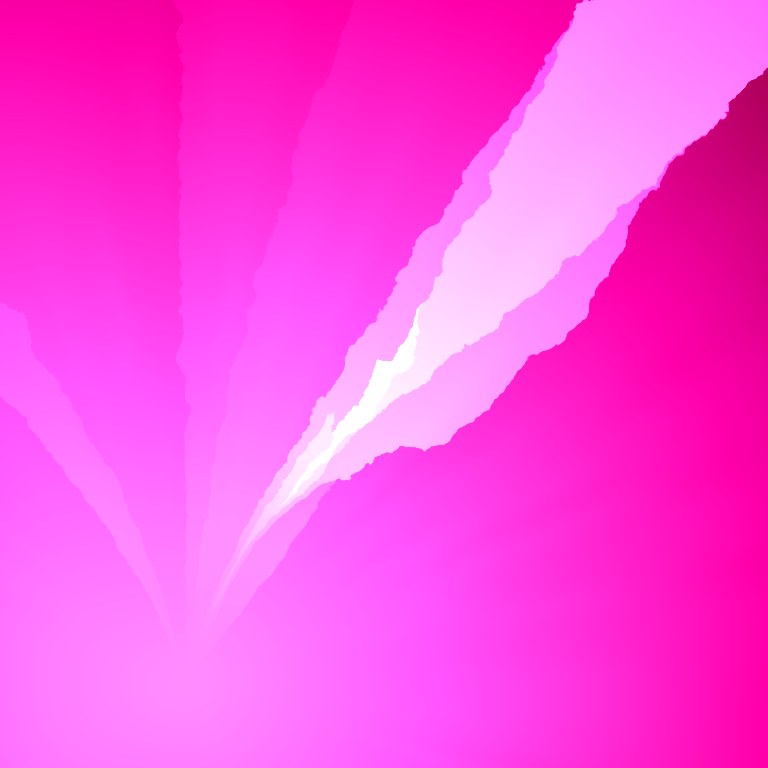
This background is drawn by a Shadertoy shader. Its source:

```glsl
// A ragged beam of light and a faint fan of rays spread from a magenta glow.
// Each layer lies between two edges given as angle over radius around the
// source; fractal noise frays them, and one brightness value sets the colour.

float hash(vec2 p) {
    return fract(sin(dot(p, vec2(127.1, 311.7))) * 43758.5453);
}

float noise(vec2 p) {
    vec2 i = floor(p), f = fract(p);
    f = f * f * (3.0 - 2.0 * f);
    return mix(mix(hash(i), hash(i + vec2(1, 0)), f.x),
               mix(hash(i + vec2(0, 1)), hash(i + vec2(1, 1)), f.x), f.y);
}

// Fractal noise centred on zero
float fbm(vec2 p) {
    float sum = 0.0, amp = 0.5;
    for (int i = 0; i < 5; i++) {
        sum += amp * (noise(p) - 0.5);
        p = p * 2.03 + 17.3;
        amp *= 0.6;
    }
    return sum;
}

// Smooth step across a ray: 1 where the angle lies clockwise of the edge
float past(float angle, float edge, float radius) {
    float w = 0.8 / iResolution.y;
    return smoothstep(-w, w, (angle - edge) * radius);
}

float between(float angle, float lo, float hi, float radius) {
    return past(angle, lo, radius) * (1.0 - past(angle, hi, radius));
}

void mainImage(out vec4 fragColor, in vec2 fragCoord) {
    vec2 uv = fragCoord / iResolution.xy;
    vec2 p = uv - vec2(0.243, 0.112);
    float dist = length(p);

    // Frayed polar coordinates, angle measured clockwise from straight up
    vec2 fray = vec2(fbm(uv * 19.0), fbm(uv * 19.0 + 53.0));
    vec2 q = p + 0.034 * min(1.0, dist * 2.5) * fray;
    float r = length(q);
    float a = atan(q.x, q.y);

    // Radial glow, lifted on the left, with faint streaks along the rays
    float glow = 0.58 - 0.76 * sqrt(dist * dist + 0.002);
    glow += 0.06 * smoothstep(0.0, 0.24, -p.x);
    float streaks = noise(vec2(a * 16.0, r * 4.0)) - 0.5;
    glow += 0.025 * streaks * smoothstep(0.12, 0.4, r);

    // Fan of faint rays, and the shade right of the beam
    float fan = 0.10 * past(a, -0.37 - 0.5 * r, r)
              - 0.06 * past(a, -0.25 - 0.36 * r, r)
              + 0.065 * past(a, -0.01, r)
              + 0.045 * past(a, 0.08 + 0.18 * r, r);
    fan *= smoothstep(0.0, 0.25, r) * (1.0 - past(a, 0.65, r));
    fan -= 0.08 * smoothstep(0.8, 1.15, dist) * smoothstep(0.6, 0.8, a);

    // Beam edges
    float outerLeft = 0.46 + 0.07 * r - 0.3 * exp(-5.0 * r);
    float outerRight = 0.42 + 0.41 * smoothstep(0.12, 0.52, r)
                     - 0.075 * smoothstep(0.68, 0.9, r);
    float innerLeft = max(outerLeft, 0.62 - 0.09 * r - 0.5 * exp(-6.0 * r));
    float innerRight = 0.76 - 1.5 * exp(-5.5 * r);
    float stemRight = min(outerRight - 0.03, 0.6 - 8.0 * pow(abs(r - 0.28), 2.0));
    float coreRight = 0.6 - 3.0 * pow(abs(r - 0.45), 2.0);

    // Beam layers, brightening away from the source
    float outer = between(a, outerLeft, outerRight, r);
    float beam = 0.47
               + 0.24 * between(a, innerLeft, innerRight, r)
               + 0.17 * between(a, outerLeft + 0.04, stemRight, r)
               + 0.14 * between(a, innerLeft, coreRight, r);
    beam *= smoothstep(0.0, 0.4, r);

    float light = glow + mix(fan, beam, outer);
    fragColor = vec4(clamp(vec3(1.0, 0.0, 0.67) + light, 0.0, 1.0), 1.0);
}
```
